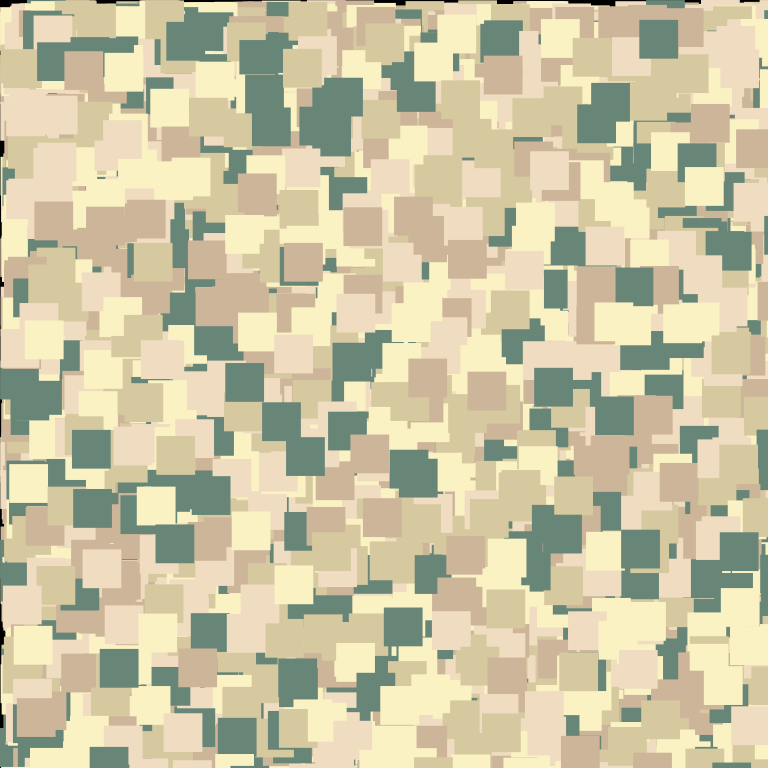
Write a WebGL 1 fragment shader that draws this pattern.

```glsl
precision highp float;

uniform vec2 u_resolution;

const float SIDE = 0.0505;   // edge of one square, as a share of the canvas
const int LAYERS = 80;       // stacked sheets of loosely scattered squares
const float DENSITY = 0.5;   // chance that a cell of a sheet holds a square

const vec3 GREEN = vec3(0.405, 0.525, 0.470);
const vec3 CREAM = vec3(0.985, 0.950, 0.770);
const vec3 PEACH = vec3(0.942, 0.868, 0.755);
const vec3 KHAKI = vec3(0.838, 0.788, 0.622);
const vec3 TAN = vec3(0.803, 0.708, 0.600);

float hash(vec3 seed) {
  return fract(sin(dot(seed, vec3(127.1, 311.7, 74.7))) * 43758.5453);
}

vec2 hash2(vec3 seed) {
  return vec2(hash(seed + 17.3), hash(seed + 41.9));
}

// Five colours with nearly equal shares
vec3 palette(float pick) {
  if (pick < 0.195) return GREEN;
  if (pick < 0.405) return CREAM;
  if (pick < 0.610) return PEACH;
  if (pick < 0.815) return KHAKI;
  return TAN;
}

// Smooth-edged unit square; offset is measured from its centre
float squareMask(vec2 offset, float pixel) {
  vec2 edge = clamp((0.5 - abs(offset)) / pixel + 0.5, 0.0, 1.0);
  return edge.x * edge.y;
}

// Colour and coverage of the square anchored in one cell of a sheet
vec4 cellSquare(vec2 point, vec2 cell, vec2 shift, float layer, float top, float pixel) {
  vec3 seed = vec3(cell, layer);
  if (hash(seed) > DENSITY) return vec4(0.0);

  // The upper left corner has to lie on the canvas
  vec2 corner = cell + hash2(seed) - shift;
  if (corner.x < 0.0 || corner.y > top) return vec4(0.0);

  vec2 centre = corner + vec2(0.5, -0.5);
  return vec4(palette(hash(seed + 73.1)), squareMask(point - centre, pixel));
}

void main() {
  float scale = 1.0 / (SIDE * u_resolution.y);
  vec2 point = gl_FragCoord.xy * scale;
  float top = 1.0 / SIDE;

  vec3 color = vec3(0.0);
  float remaining = 1.0;

  // Composite from the front sheet to the back one
  for (int i = 0; i < LAYERS; i++) {
    float layer = float(i);
    vec2 shift = hash2(vec3(3.7, 9.2, layer));
    vec2 flip = step(0.5, hash2(vec3(5.1, 1.8, layer)));
    vec2 home = floor(point + shift);

    // Squares reach right and down, so look at cells to the left and above
    for (int j = 0; j < 4; j++) {
      float index = float(j);
      vec2 side = mod(vec2(index, floor(index * 0.5)) + flip, 2.0);
      vec2 cell = home + side * vec2(-1.0, 1.0);
      vec4 square = cellSquare(point, cell, shift, layer, top, scale);
      color += remaining * square.a * square.rgb;
      remaining *= 1.0 - square.a;
    }
    if (remaining < 0.004) break;
  }

  gl_FragColor = vec4(color, 1.0);
}
```
